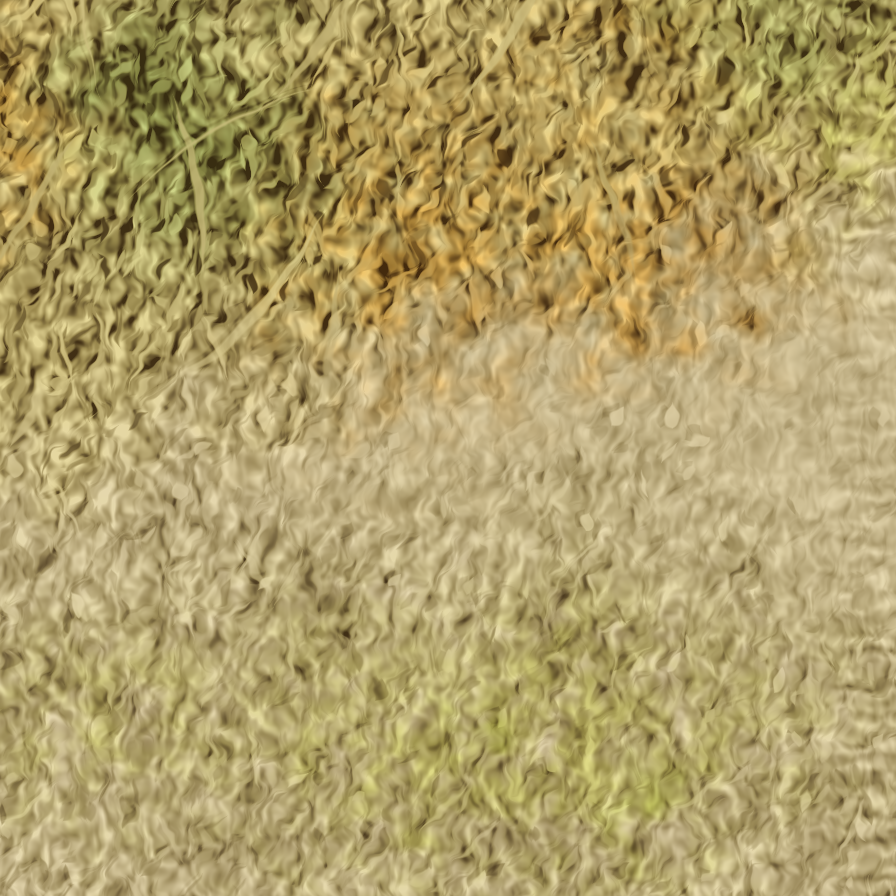
Reproduce this texture procedurally as a WebGL 1 fragment shader.

```glsl
precision highp float;
// Dry, trampled grass: pale soil with rust tufts, dark weeds and a green patch.
// Stretched gradient noise gives the grain, cell-scattered tapered blades lie
// on top, and soft region masks steer tone, contrast and tint.
uniform vec2 u_resolution;

#define LEAN 0.3       // mean tilt of the blades, radians
#define SPREAD 1.5     // range of random tilt
#define SOFTNESS 0.0017 // edge blur, canvas units
#define GRAIN 0.92     // strength of the noise grain
#define SHADOW 0.27    // darkness beside each blade
#define BASE_TONE 0.84 // mean position on the colour ramp

vec2 hash2(vec2 p) {
  vec3 q = fract(p.xyx * vec3(0.1031, 0.1030, 0.0973));
  q += dot(q, q.yzx + 33.33);
  return fract((q.xx + q.yz) * q.zy);
}

float corner(vec2 cell, vec2 offset) {
  float a = 6.2832 * hash2(cell + 91.0).x;
  return dot(vec2(cos(a), sin(a)), offset);
}

float noise(vec2 p) {
  vec2 i = floor(p), f = p - i;
  vec2 u = f * f * f * (f * (f * 6.0 - 15.0) + 10.0);
  vec2 e = vec2(1.0, 0.0);
  return mix(mix(corner(i, f), corner(i + e, f - e), u.x),
             mix(corner(i + e.yx, f - e.yx), corner(i + 1.0, f - 1.0), u.x), u.y);
}

vec2 turn(vec2 p, float a) {
  return vec2(p.x * cos(a) - p.y * sin(a), p.x * sin(a) + p.y * cos(a));
}

// Soft elliptical region
float patchAt(vec2 p, vec2 centre, vec2 radius) {
  vec2 d = (p - centre) / radius;
  return exp(-dot(d, d));
}

// Lays one layer of blades onto the tone; size is half length and half width
// in cells, tones the darkest and lightest blade. Returns the coverage.
float addBlades(inout float tone, vec2 p, float cells, vec2 size, float density,
                vec2 tones, float opacity) {
  vec2 g = p * cells, home = floor(g);
  float soft = SOFTNESS * cells, cover = 0.0;
  for (int j = -1; j <= 1; j++) {
    for (int i = -1; i <= 1; i++) {
      vec2 cell = home + vec2(float(i), float(j));
      vec2 h = hash2(cell + cells * 7.0), k = hash2(cell + cells * 3.0 + 57.0);
      vec2 d = g - cell - 0.5 - (h - 0.5) * 0.8;
      d = turn(d, LEAN + (k.x - 0.5) * SPREAD);
      float side = d.x + (h.y - 0.5) * 0.4 * d.y * d.y;
      float reach = d.y / (size.x * (0.5 + 0.5 * h.x));
      float width = size.y * (0.4 + 0.9 * h.y) * (1.0 - reach * reach);
      float present = step(k.y, density) * opacity;
      float body = present * (1.0 - smoothstep(-soft, soft, abs(side) - width));
      float shade = present * (1.0 - smoothstep(-soft, soft,
                    abs(side + 1.4 * size.y) - width));
      tone -= SHADOW * shade * (1.0 - body);
      tone = mix(tone, mix(tones.x, tones.y, h.x), body);
      cover = max(cover, body);
    }
  }
  return cover;
}

// Dark earth through straw to pale soil
vec3 ramp(float t) {
  vec3 dark = vec3(0.25, 0.18, 0.09);
  vec3 straw = vec3(0.60, 0.53, 0.35);
  vec3 pale = vec3(0.80, 0.74, 0.575);
  return t < 0.5 ? mix(dark, straw, t * 2.0) : mix(straw, pale, t * 2.0 - 1.0);
}

void main() {
  vec2 p = gl_FragCoord.xy / u_resolution;
  vec2 drift = vec2(noise(p * 7.0), noise(p * 7.0 + 40.0));
  vec2 fray = vec2(noise(p * 26.0 + 9.0), noise(p * 22.0 + 70.0));
  vec2 fine = vec2(noise(p * 60.0 + 5.0), noise(p * 60.0 + 83.0));
  vec2 q = p + 0.09 * drift + 0.07 * fray + 0.02 * fine;

  // Regions
  float rust = patchAt(q, vec2(0.47, 0.74), vec2(0.15, 0.16))
             + patchAt(q, vec2(0.74, 0.73), vec2(0.14, 0.11))
             + 0.9 * patchAt(q, vec2(0.0, 0.87), vec2(0.08, 0.13))
             + 0.6 * patchAt(q, vec2(0.70, 0.96), vec2(0.12, 0.08));
  float weeds = patchAt(q, vec2(0.21, 0.86), vec2(0.12, 0.14))
              + 0.6 * patchAt(q, vec2(0.86, 0.98), vec2(0.13, 0.07));
  float lawn = patchAt(q, vec2(0.58, 0.18), vec2(0.30, 0.17))
             + 0.6 * patchAt(q, vec2(0.95, 0.88), vec2(0.13, 0.09))
             + 0.5 * patchAt(q, vec2(0.10, 0.22), vec2(0.16, 0.12));
  float soil = patchAt(q, vec2(0.60, 0.53), vec2(0.28, 0.13))
             + patchAt(q, vec2(0.97, 0.58), vec2(0.17, 0.24));
  soil = min(soil, 1.0);
  float thicket = smoothstep(0.50, 0.74, q.y + 0.3 * (0.5 - q.x));
  float rough = clamp(0.82 + 0.45 * thicket - 0.4 * soil, 0.4, 1.25);

  // Grain, turning to level streaks at the right edge
  vec2 w = p + 0.012 * fray + 0.005 * fine;
  float upright = noise(turn(w, 0.4) * vec2(76.0, 30.0));
  float crossed = noise(turn(w, -0.4) * vec2(70.0, 34.0) + 17.0);
  float level = noise(w * vec2(22.0, 75.0) + 31.0);
  float grain = mix(upright, crossed, smoothstep(-0.1, 0.35, drift.x));
  grain = mix(grain, level, smoothstep(0.86, 0.98, p.x));
  grain += 0.55 * noise(w * vec2(125.0, 80.0)) + 0.35 * fray.x + 0.3 * drift.y;
  float tone = BASE_TONE + 0.12 * soil - 0.12 * rust - 0.36 * weeds - 0.08 * lawn
             - 0.08 * thicket + GRAIN * rough * grain;

  // Blades: litter, dark gaps, stems, flecks and long straws
  vec2 b = p + 0.007 * fray + 0.007 * fine;
  float litter = 0.68 * rough;
  vec2 tones = vec2(0.42, 1.2) - 0.22 * weeds;
  addBlades(tone, b, 42.0, vec2(0.75, 0.16), 0.6, tones, litter);
  addBlades(tone, b, 29.0, vec2(0.65, 0.13), 0.3, vec2(-0.05, 0.4),
            clamp(1.1 * (rough - 0.45), 0.0, 0.9));
  addBlades(tone, b, 24.0, vec2(0.85, 0.09), 0.55, tones, litter);
  addBlades(tone, b, 33.0, vec2(0.5, 0.2), 0.12, vec2(0.95, 1.3), 0.7);
  float straw = addBlades(tone, p + 0.006 * fray, 6.0, vec2(0.9, 0.026), 0.5,
                          vec2(0.85, 1.2), 0.85 * thicket * (1.0 - 0.8 * soil));

  // Tint
  vec3 colour = ramp(clamp(tone, 0.0, 1.25));
  float bare = 1.0 - 0.8 * straw;
  float rusty = bare * clamp(rust * (0.75 + 1.0 * fray.y + 0.8 * fine.x), 0.0, 1.0);
  colour *= mix(vec3(1.0), vec3(1.06, 0.89, 0.60), 0.85 * rusty);
  colour *= mix(vec3(1.0), vec3(0.86, 0.98, 0.86), bare * clamp(weeds, 0.0, 1.0));
  float fresh = clamp(lawn * (0.75 + 1.2 * fray.y + 0.8 * fine.y), 0.0, 1.0);
  colour *= mix(vec3(1.0), vec3(0.97, 1.01, 0.76), fresh);
  colour.b *= 1.0 - 0.14 * thicket * (1.0 - soil);
  float sprout = patchAt(q, vec2(0.72, 0.10), vec2(0.05, 0.035))
               + 0.6 * patchAt(q, vec2(0.51, 0.21), vec2(0.03, 0.05));
  colour *= mix(vec3(1.0), vec3(0.94, 1.03, 0.65), 0.6 * min(sprout, 1.0));
  gl_FragColor = vec4(clamp(colour, 0.0, 1.0), 1.0);
}
```
